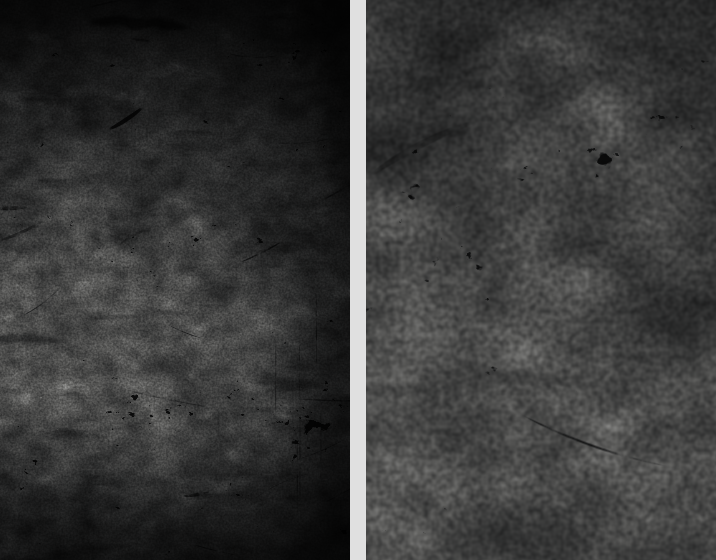
Left: the whole. Right: its middle third, enlarged.
This texture is drawn by a Shadertoy shader. Its source:

```glsl
// Dark worn concrete: a soft pool of light left of centre fades to black edges.
// Layered gradient noise gives mottling and grain; thresholded noise gives
// pits and chips, and loops of bent, tapered strokes give the scratches.

float hash(vec2 p) {
    vec3 q = fract(vec3(p.xyx) * 0.1031);
    q += dot(q, q.yzx + 33.33);
    return fract((q.x + q.y) * q.z);
}

float corner(vec2 cell, vec2 offset) {
    float angle = 6.2832 * hash(cell);
    return dot(vec2(cos(angle), sin(angle)), offset);
}

float gradientNoise(vec2 p) {
    vec2 i = floor(p), f = fract(p), e = vec2(1, 0);
    vec2 u = f * f * f * (f * (f * 6.0 - 15.0) + 10.0);
    return mix(mix(corner(i, f), corner(i + e.xy, f - e.xy), u.x),
               mix(corner(i + e.yx, f - e.yx), corner(i + 1.0, f - 1.0), u.x), u.y);
}

float fbm(vec2 p) {
    float sum = 0.0, amp = 0.5;
    for (int i = 0; i < 5; i++) {
        sum += amp * gradientNoise(p);
        p = mat2(1.6, 1.2, -1.2, 1.6) * p + 17.3;
        amp *= 0.5;
    }
    return sum;
}

// Bent stroke that tapers towards both ends
float stroke(vec2 p, vec2 centre, float angle, float halfLength, float width, float bend, float blur) {
    float c = cos(angle), s = sin(angle);
    vec2 q = mat2(c, -s, s, c) * (p - centre);
    q.y -= bend * q.x * q.x;
    float along = abs(q.x) / halfLength;
    float w = width * sqrt(max(1.0 - along * along, 0.0));
    return (1.0 - smoothstep(w - blur, w + blur, abs(q.y))) * (1.0 - smoothstep(0.75, 1.0, along));
}

void mainImage(out vec4 fragColor, in vec2 fragCoord) {
    vec2 p = fragCoord / iResolution.x;
    float height = iResolution.y / iResolution.x;
    float blur = max(0.0012, 0.6 / iResolution.x);

    // Pool of light and darkened borders
    vec2 away = (p - vec2(0.28, 0.40 * height)) / vec2(0.74, 0.62);
    float tone = 0.025 + 0.295 * exp(-dot(away, away));
    tone *= mix(0.5, 1.0, smoothstep(-0.05, 0.4, p.y));
    tone *= mix(0.65, 1.0, smoothstep(0.0, 0.2, 1.0 - p.x));
    tone *= mix(0.6, 1.0, smoothstep(0.0, 0.22, height - p.y));

    // Cloudy stains, pale worn patches and level streaks
    float cloud = fbm(p * 4.0 + 3.7);
    tone *= 1.0 + 1.0 * cloud + 0.75 * fbm(p * vec2(14, 19) + 41.0);
    tone *= 1.0 + 0.35 * smoothstep(0.08, 0.35, fbm(p * vec2(8, 11) + 9.1));
    tone *= 1.0 - 0.4 * smoothstep(0.1, 0.4, fbm(p * vec2(3, 15) + 71.0));

    // Fine sandy grain
    float grain = gradientNoise(p * 137.0) + 0.8 * gradientNoise(p.yx * 211.0 + 5.0);
    tone *= 1.0 + 0.32 * grain;

    // Pits and chips, gathered in clusters and thicker at the lower right
    float cluster = 0.55 * fbm(p * vec2(4, 6) + 23.0);
    cluster += 0.07 * smoothstep(0.5, 0.9, p.x) * (1.0 - smoothstep(0.3, 0.8, p.y));
    float chips = smoothstep(0.36, 0.42, fbm(p * vec2(22, 30) + 57.0) + cluster);
    float pits = smoothstep(0.38, 0.45, fbm(p * vec2(48, 58) + 91.0) + 0.7 * cluster);
    float dark = max(0.85 * chips, 0.75 * pits);

    // Slanted gouges and faint scuffs
    float wear = smoothstep(-0.3, 0.15, fbm(p * 30.0 + 13.0));
    for (int i = 0; i < 18; i++) {
        float k = float(i) + 1.0;
        vec2 centre = vec2(hash(vec2(k, 1.3)), height * hash(vec2(k, 2.7)));
        float angle = mix(-0.35, 0.75, hash(vec2(k, 3.1)));
        float halfLength = mix(0.03, 0.13, hash(vec2(k, 4.9)));
        float width = mix(0.001, 0.006, pow(hash(vec2(k, 5.3)), 2.0));
        float bend = mix(-1.5, 1.5, hash(vec2(k, 6.1)));
        float strength = mix(0.25, 0.75, hash(vec2(k, 7.7)));
        dark = max(dark, strength * wear * stroke(p, centre, angle, halfLength, width, bend, blur));
    }

    // Upright hairlines low on the right
    for (int i = 0; i < 6; i++) {
        float k = float(i) + 40.0;
        vec2 centre = vec2(mix(0.78, 0.95, hash(vec2(k, 1.9))), height * mix(0.15, 0.42, hash(vec2(k, 2.3))));
        float line = stroke(p, centre, 1.57, mix(0.06, 0.16, hash(vec2(k, 3.7))), 0.0014, 0.0, blur);
        dark = max(dark, 0.55 * wear * line);
    }

    // Broad soot smear near the top and one bold gouge below it
    float ragged = 0.03 * fbm(p * 12.0);
    dark = max(dark, 0.6 * stroke(p + ragged, vec2(0.40, 0.958 * height), -0.03, 0.16, 0.015, 0.0, 0.008));
    dark = max(dark, 0.8 * stroke(p + 0.3 * ragged, vec2(0.36, 0.786 * height), 0.58, 0.06, 0.006, 1.0, blur));
    tone *= 1.0 - dark;

    // Rare pale flecks
    float fleck = smoothstep(0.43, 0.5, fbm(p * vec2(40, 55) + 133.0) + 0.3 * cloud);
    tone += 0.6 * tone * fleck;

    vec3 color = tone * mix(vec3(0.985, 1.0, 1.005), vec3(1.0, 1.0, 0.985), smoothstep(0.1, 0.35, tone));
    fragColor = vec4(clamp(color, 0.0, 1.0), 1.0);
}
```
